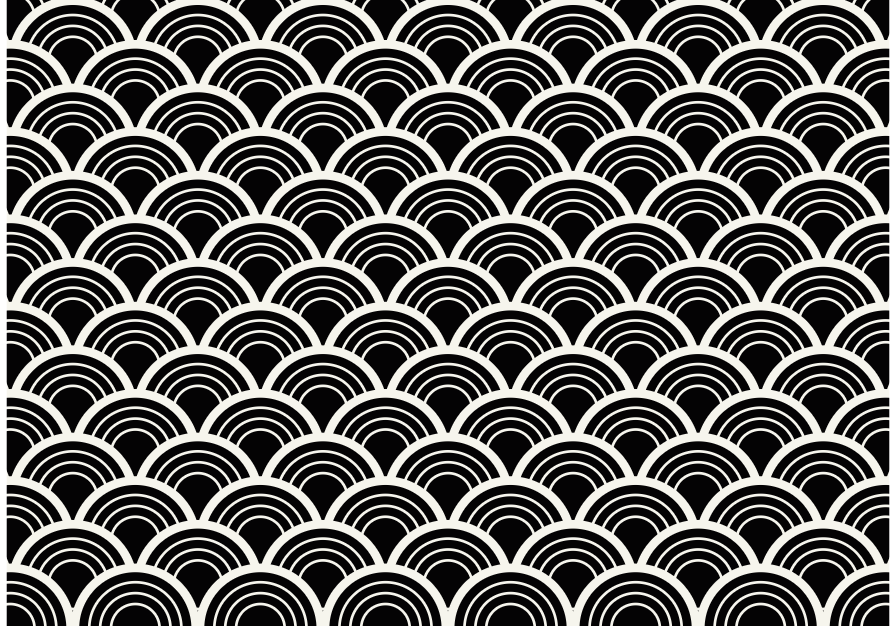
Give the GLSL for this pattern, as a Shadertoy shader.

```glsl
// Overlapping wave scales: rows of concentric arches in cream on black, with pale side margins.
// Lengths are fractions of the canvas height, except MARGIN (fraction of the width).
#define PITCH 0.1998        // distance between arches in a row
#define ROW_STEP 0.0697     // distance between rows
#define BASE_Y -0.0037      // centre height of the front row
#define ROWS 16
#define RADIUS 0.1034       // outer radius of a scale
#define RIM 0.0138          // width of the outer band
#define RING_RADIUS 0.0736  // largest thin ring
#define RING_GAP 0.0174     // spacing of the thin rings
#define RING_WIDTH 0.0043
#define MARGIN 0.0075
#define INK vec3(0.015, 0.01, 0.015)
#define CREAM vec3(0.965, 0.962, 0.93)

// Antialiased coverage of the region where the signed distance is negative.
float coverage(float dist, float pixel) {
    return clamp(0.5 - dist / pixel, 0.0, 1.0);
}

// Coverage of a circular line of the given radius and width.
float ring(float r, float radius, float width, float pixel) {
    return coverage(abs(r - radius) - 0.5 * width, pixel);
}

// Cream lines of one scale at distance r from its centre.
float scaleLines(float r, float pixel) {
    float lines = coverage(RADIUS - RIM - r, pixel);
    for (int i = 0; i < 3; i++) {
        float radius = RING_RADIUS - float(i) * RING_GAP;
        lines = max(lines, ring(r, radius, RING_WIDTH, pixel));
    }
    return lines;
}

// Distance to the nearest arch centre in a row; alternate rows shift by half a pitch.
float centreDistance(vec2 p, int row) {
    float shift = row % 2 == 0 ? 0.5 : 0.0;
    float x = (fract(p.x / PITCH + shift + 0.5) - 0.5) * PITCH;
    return length(vec2(x, p.y - BASE_Y - float(row) * ROW_STEP));
}

void mainImage(out vec4 fragColor, in vec2 fragCoord) {
    float pixel = 1.0 / iResolution.y;
    vec2 p = vec2(fragCoord.x - 0.5 * iResolution.x, fragCoord.y) * pixel;

    // Paint rows from back (top) to front (bottom).
    float cream = 0.0;
    for (int row = ROWS - 1; row >= 0; row--) {
        float r = centreDistance(p, row);
        cream = mix(cream, scaleLines(r, pixel), coverage(r - RADIUS, pixel));
    }
    vec3 color = mix(INK, CREAM, cream);

    // Side margins.
    float halfWidth = (0.5 - MARGIN) * iResolution.x * pixel;
    color = mix(vec3(1.0), color, coverage(abs(p.x) - halfWidth, pixel));
    fragColor = vec4(color, 1.0);
}
```
